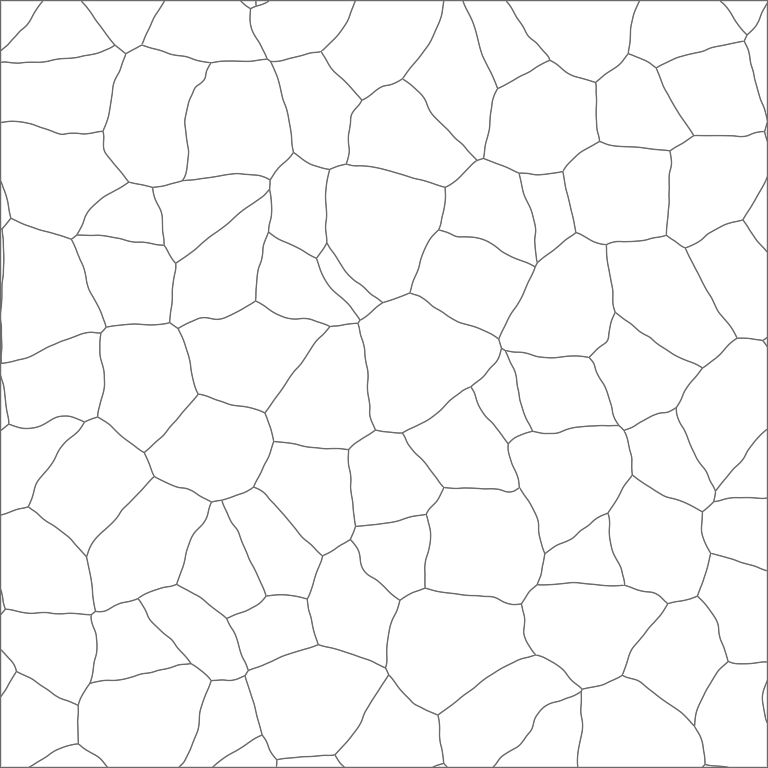
A three.js fragment shader for this pattern:

```glsl
varying vec2 vUv;

// Grain layout
const float GRAINS_ACROSS = 8.8;
const float JITTER = 0.9;
const float SIZE_SPREAD = 0.35;
const vec2 SEED = vec2(37.0, 61.0);

// Boundary wander: wavelength and amplitude, in canvas units
const vec2 BEND = vec2(0.11, 0.018);
const vec2 WAVE = vec2(0.042, 0.0050);
const vec2 RIPPLE = vec2(0.019, 0.0016);

// Line drawing, in canvas units
const float LINE_CORE = 0.0002;
const float LINE_EDGE = 0.0017;
const float LINE_INK = 0.58;
const float FRAME_INSET = 0.0007;
const float GRADIENT_STEP = 0.0005;
const vec3 PAPER = vec3(1.0);
const vec3 INK = vec3(0.0);

vec3 hash3(vec2 p) {
  vec3 q = fract(p.xyx * vec3(0.1031, 0.1030, 0.0973));
  q += dot(q, q.yxz + 33.33);
  return fract((q.xxy + q.yzz) * q.zyx);
}

// Smooth vector noise in -1..1
vec2 noise2(vec2 p) {
  vec2 i = floor(p);
  vec2 f = fract(p);
  f = f * f * f * (f * (f * 6.0 - 15.0) + 10.0);
  vec2 low = mix(hash3(i).xy, hash3(i + vec2(1.0, 0.0)).xy, f.x);
  vec2 high = mix(hash3(i + vec2(0.0, 1.0)).xy, hash3(i + 1.0).xy, f.x);
  return 2.0 * mix(low, high, f.y) - 1.0;
}

vec2 wander(vec2 p, vec2 layer, float seed) {
  return layer.y * noise2(p / layer.x + seed);
}

// Canvas position to warped grain grid
vec2 grainSpace(vec2 p) {
  vec2 q = p + wander(p, BEND, 110.0) + wander(p, WAVE, 230.0)
    + wander(p, RIPPLE, 350.0);
  return q * GRAINS_ACROSS + SEED;
}

// Offset from q to the centre of a grain (xy) and its size weight (z)
vec3 grainAt(vec2 cell, vec2 q) {
  vec3 h = hash3(cell);
  return vec3(cell + 0.5 + JITTER * (h.xy - 0.5) - q, SIZE_SPREAD * h.z);
}

float power(vec3 grain) {
  return dot(grain.xy, grain.xy) - grain.z;
}

// Distance to the nearest grain boundary (x) and its normal (yz)
vec3 boundary(vec2 q) {
  vec2 home = floor(q);
  vec2 ownCell = home;
  vec3 own = grainAt(home, q);

  // Owning grain of the weighted Voronoi diagram
  for (int y = -2; y <= 2; y++) {
    for (int x = -2; x <= 2; x++) {
      vec2 cell = home + vec2(float(x), float(y));
      vec3 grain = grainAt(cell, q);
      if (power(grain) < power(own)) {
        own = grain;
        ownCell = cell;
      }
    }
  }

  // Closest dividing line to any neighbour
  vec3 nearest = vec3(10.0, 1.0, 0.0);
  for (int y = -2; y <= 2; y++) {
    for (int x = -2; x <= 2; x++) {
      vec3 grain = grainAt(ownCell + vec2(float(x), float(y)), q);
      vec2 across = grain.xy - own.xy;
      float span = length(across);
      if (span > 0.001) {
        float d = 0.5 * (power(grain) - power(own)) / span;
        if (d < nearest.x) nearest = vec3(d, across / span);
      }
    }
  }
  return nearest;
}

float lineInk(float d) {
  return LINE_INK * (1.0 - smoothstep(LINE_CORE, LINE_EDGE, abs(d)));
}

void main() {
  vec2 q = grainSpace(vUv);
  vec3 edge = boundary(q);

  // Undo the stretch of the warp so lines keep an even width
  vec2 alongX = grainSpace(vUv + vec2(GRADIENT_STEP, 0.0)) - q;
  vec2 alongY = grainSpace(vUv + vec2(0.0, GRADIENT_STEP)) - q;
  vec2 slope = vec2(dot(edge.yz, alongX), dot(edge.yz, alongY)) / GRADIENT_STEP;
  float grainLine = lineInk(edge.x / max(length(slope), 0.001));

  // Thin frame around the canvas
  vec2 border = min(vUv, 1.0 - vUv);
  float frameLine = lineInk(min(border.x, border.y) - FRAME_INSET);

  gl_FragColor = vec4(mix(PAPER, INK, max(grainLine, frameLine)), 1.0);
}
```
